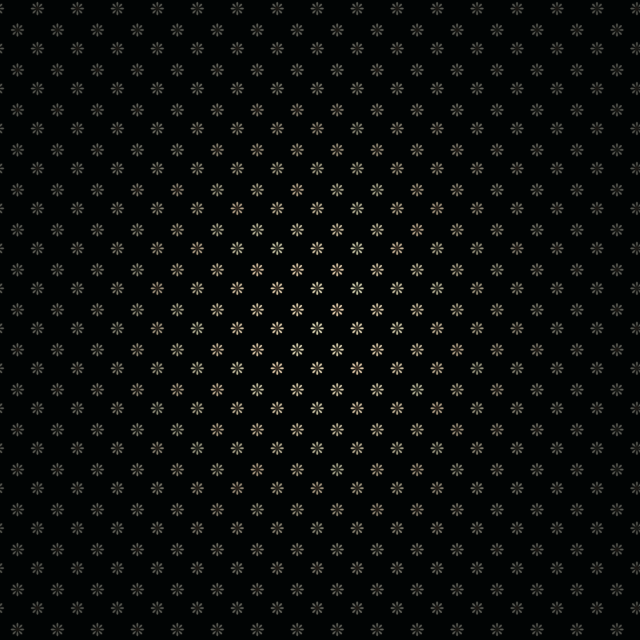
Write a WebGL 1 fragment shader that draws this pattern.

```glsl
precision highp float;
// Staggered rows of small gold eight-petal flowers on black, lit from the centre.
uniform vec2 u_resolution;

const float PITCH = 0.06245;
const float RADIUS = 0.0103;

float hash(vec2 p) {
  return fract(sin(dot(p, vec2(127.1, 311.7))) * 43758.5453);
}

// Coverage of eight slim, tapered petals around the origin
float petals(vec2 p, float blur) {
  float sector = 0.785398;
  float angle = atan(p.y, p.x + 1e-6);
  angle = mod(angle + 0.5 * sector, sector) - 0.5 * sector;
  float r = length(p);
  float across = abs(r * sin(angle));
  float along = r * cos(angle);
  float halfWidth = 0.0003 + 0.0011 * smoothstep(0.002, 0.008, along);
  float side = 1.0 - smoothstep(-blur, blur, across - halfWidth);
  float tip = 1.0 - smoothstep(-blur, blur, r - RADIUS + 0.4 * across);
  return side * tip * smoothstep(0.0015, 0.0055, r);
}

// One square lattice of flowers; each has its own slight tint
vec3 flowers(vec2 uv, vec2 origin, float seed, float blur) {
  vec2 grid = (uv - origin) / PITCH;
  vec2 cell = floor(grid + 0.5);
  vec2 p = (grid - cell) * PITCH;
  vec2 centre = origin + cell * PITCH;

  float d = length((centre - vec2(0.5, 0.49)) * vec2(1.0, 0.95));
  float light = 0.33 + 0.55 * exp(-d * d * 11.0);
  float warmth = hash(cell + seed);
  vec3 gold = mix(vec3(0.93, 0.91, 0.76), vec3(1.0, 0.88, 0.73), warmth);
  gold = mix(vec3(0.90, 0.88, 0.80), gold, smoothstep(0.35, 0.65, light));

  float r = length(p);
  float halo = 0.10 * (1.0 - smoothstep(0.005, 0.012, r));
  float heart = 0.24 * (1.0 - smoothstep(0.001, 0.005, r));
  vec3 bronze = mix(vec3(0.66, 0.62, 0.42), vec3(0.85, 0.52, 0.32), warmth);
  return light * (gold * (petals(p, blur) + halo) + bronze * heart);
}

void main() {
  vec2 uv = gl_FragCoord.xy / u_resolution;
  float blur = 0.9 / min(u_resolution.x, u_resolution.y);

  vec3 color = vec3(0.004, 0.014, 0.016);
  color += flowers(uv, vec2(0.4956, 0.4870), 3.0, blur);
  color += flowers(uv, vec2(0.4644, 0.5160), 17.0, blur);
  gl_FragColor = vec4(min(color, 1.0), 1.0);
}
```
